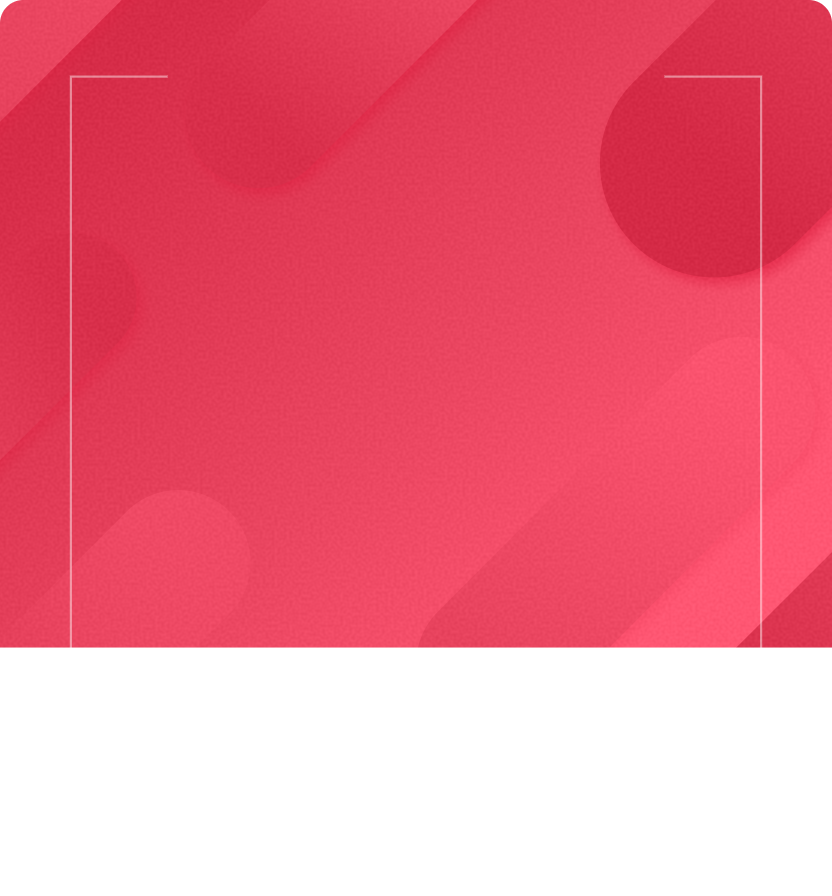
Reproduce this background procedurally as a Shadertoy shader.

```glsl
// Red grainy panel with diagonal soft-shadowed capsules and a thin corner frame, above a white strip.

// Units: canvas height = 1, y runs down from the top.
const float ASPECT        = 0.9297;
const float PANEL_BOTTOM  = 0.7227;
const float CORNER_RADIUS = 0.026;

const vec3 DARK_RED   = vec3(0.83, 0.16, 0.27);
const vec3 MID_RED    = vec3(0.915, 0.27, 0.375);
const vec3 BRIGHT_RED = vec3(1.00, 0.34, 0.45);
const vec3 SHADOW_RED = vec3(0.88, 0.13, 0.26);

const float SHADOW_SHIFT = 0.006;
const float SHADOW_BLUR  = 0.014;

const vec2  FRAME_CORNER = vec2(0.0792, 0.0855);
const float FRAME_ARM    = 0.108;
const float FRAME_HALF   = 0.0012;
const float FRAME_ALPHA  = 0.45;

const float GRAIN_SCALE  = 300.0;
const float GRAIN_AMOUNT = 0.035;

// Tone 0..1 to dark, middle and bright red
vec3 redRamp(float tone) {
    vec3 lower = mix(DARK_RED, MID_RED, clamp(tone * 2.0, 0.0, 1.0));
    return mix(lower, BRIGHT_RED, clamp(tone * 2.0 - 1.0, 0.0, 1.0));
}

vec2 hashGradient(vec2 cell) {
    vec3 h = fract(cell.xyx * vec3(0.1031, 0.1030, 0.0973));
    h += dot(h, h.yzx + 33.33);
    float angle = 6.2832 * fract((h.x + h.y) * h.z);
    return vec2(cos(angle), sin(angle));
}

float gradientNoise(vec2 p) {
    vec2 i = floor(p), f = fract(p);
    vec2 u = f * f * (3.0 - 2.0 * f);
    vec2 e = vec2(1.0, 0.0);
    float a = dot(hashGradient(i), f);
    float b = dot(hashGradient(i + e.xy), f - e.xy);
    float c = dot(hashGradient(i + e.yx), f - e.yx);
    float d = dot(hashGradient(i + e.xx), f - e.xx);
    return mix(mix(a, b, u.x), mix(c, d, u.x), u.y);
}

float along(vec2 p, vec2 a, vec2 b) {
    return clamp(dot(p - a, b - a) / dot(b - a, b - a), 0.0, 1.0);
}

float capsuleDistance(vec2 p, vec2 a, vec2 b, float radius) {
    return length(p - mix(a, b, along(p, a, b))) - radius;
}

float boxDistance(vec2 p, vec2 halfSize) {
    vec2 d = abs(p) - halfSize;
    return length(max(d, 0.0)) + min(max(d.x, d.y), 0.0);
}

float coverage(float d) {
    return clamp(0.5 - d * iResolution.y, 0.0, 1.0);
}

// Lays a capsule and its shadow; tones and alphas run from end a to end b
void addCapsule(inout vec3 color, vec2 p, vec2 a, vec2 b, float radius,
                vec2 tones, vec2 alphas, float shadow) {
    float ds = capsuleDistance(p - SHADOW_SHIFT, a, b, radius);
    float shade = 1.0 - smoothstep(-SHADOW_BLUR, SHADOW_BLUR, ds);
    color = mix(color, SHADOW_RED, shade * shadow);
    float t = along(p, a, b);
    float alpha = mix(alphas.x, alphas.y, t) * coverage(capsuleDistance(p, a, b, radius));
    color = mix(color, redRamp(mix(tones.x, tones.y, t)), alpha);
}

void mainImage(out vec4 fragColor, in vec2 fragCoord) {
    vec2 uv = fragCoord / iResolution.xy;
    vec2 p = vec2(uv.x * ASPECT, 1.0 - uv.y);

    // Diagonal base gradient
    float s = p.x + p.y;
    float tone = mix(0.06, 0.52, clamp((s - 0.195) / 0.715, 0.0, 1.0))
               + 0.48 * clamp((s - 0.91) / 0.52, 0.0, 1.0);
    vec3 color = redRamp(tone);

    // Capsules
    const vec2 SOLID = vec2(1.0);
    addCapsule(color, p, vec2(-0.104, 0.124), vec2(0.150, -0.130), 0.082, vec2(0.40, 0.62), SOLID, 0.35);
    addCapsule(color, p, vec2(0.289, 0.128), vec2(0.547, -0.130), 0.082, vec2(0.10, 0.72), SOLID, 0.6);
    addCapsule(color, p, vec2(0.798, 0.182), vec2(1.059, -0.078), 0.1276, vec2(0.02, 0.42), SOLID, 0.7);
    addCapsule(color, p, vec2(0.081, 0.332), vec2(-0.180, 0.592), 0.0716, vec2(0.10, 0.58), SOLID, 0.45);
    addCapsule(color, p, vec2(0.199, 0.628), vec2(0.043, 0.784), 0.081, vec2(0.64), vec2(1.0, 0.0), 0.0);
    addCapsule(color, p, vec2(0.547, 0.741), vec2(0.829, 0.458), 0.082, vec2(0.46, 0.90), SOLID, 0.15);
    addCapsule(color, p, vec2(0.768, 0.893), vec2(1.029, 0.633), 0.082, vec2(0.0, 0.36), SOLID, 0.1);

    // Fine grain
    color += GRAIN_AMOUNT * gradientNoise(p * GRAIN_SCALE);

    // Frame, mirrored about the vertical centre line
    vec2 q = vec2(min(p.x, ASPECT - p.x), p.y) - FRAME_CORNER;
    float upright = boxDistance(q - vec2(0.0, 0.5), vec2(FRAME_HALF, 0.5 + FRAME_HALF));
    float arm = boxDistance(q - vec2(0.5 * FRAME_ARM, 0.0), vec2(0.5 * FRAME_ARM, FRAME_HALF));
    color = mix(color, vec3(1.0), FRAME_ALPHA * coverage(min(upright, arm)));

    // Panel: rounded at the top, cut straight at the bottom
    vec2 halfCanvas = vec2(0.5 * ASPECT, 0.5);
    float rounded = boxDistance(p - halfCanvas, halfCanvas - CORNER_RADIUS) - CORNER_RADIUS;
    float panel = coverage(max(rounded, p.y - PANEL_BOTTOM));
    fragColor = vec4(mix(vec3(1.0), color, panel), 1.0);
}
```
